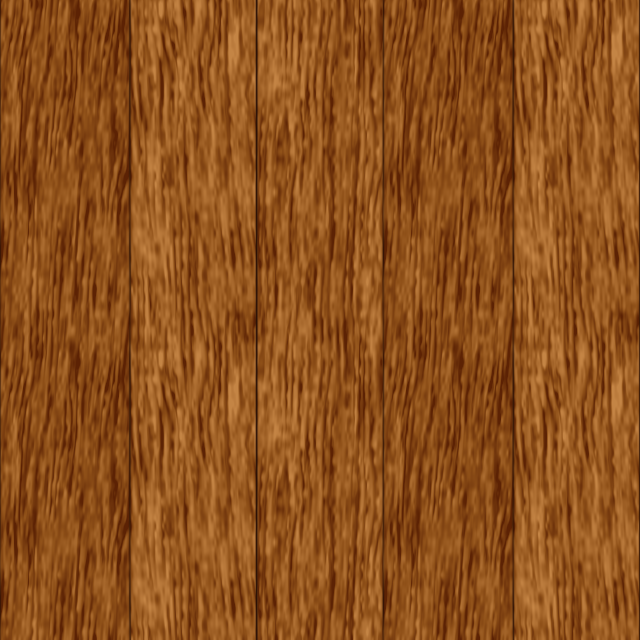
Give the GLSL for this texture, as a three.js fragment shader.

```glsl
// Oiled oak floor: upright planks in a three-plank tile that repeats across and up.
// Dark growth lines bend with stretched value noise on a sheared lattice that wraps
// vertically, so each plank leans its own way; knots, streaks and seams lie on top.
#define TILE vec2(0.599, 0.547)
#define SEAM_A 0.203
#define SEAM_B 0.401
#define SEAM_WIDTH 0.0016
#define LINE_DEPTH 0.46
#define PORE_DEPTH 0.30
#define FIBRE_DEPTH 0.34
#define FLECK_DEPTH 0.36
#define DARK_WOOD vec3(0.36, 0.135, 0.015)
#define MID_WOOD vec3(0.56, 0.315, 0.095)
#define PALE_WOOD vec3(0.77, 0.52, 0.27)
#define SEAM_COLOR vec3(0.14, 0.05, 0.02)

varying vec2 vUv;

float hash(vec2 c) {
  vec3 a = fract(c.xyx * 0.1031);
  a += dot(a, a.yzx + 33.33);
  return fract((a.x + a.y) * a.z);
}

// Lattice value; one vertical period up also steps "shift" cells sideways
float cell(vec2 c, float rows, float shift, float seed) {
  float turn = floor((c.y + 0.5) / rows);
  return hash(vec2(c.x + shift * turn + seed, c.y - rows * turn));
}

// Sheared lattice position; p.x in canvas units, p.y in vertical repeats
vec2 sheared(vec2 p, vec2 freq, float shift) {
  return vec2(p.x * freq.x - shift * p.y, p.y * freq.y);
}

// Stretched noise; lean is the sideways drift per vertical repeat
float grain(vec2 p, vec2 freq, float lean, float seed) {
  float shift = floor(freq.x * lean + 0.5);
  vec2 g = sheared(p, freq, shift);
  vec2 c = floor(g);
  vec2 f = fract(g);
  f = f * f * (3.0 - 2.0 * f);
  seed += freq.x;
  float low = mix(cell(c, freq.y, shift, seed),
                  cell(c + vec2(1.0, 0.0), freq.y, shift, seed), f.x);
  float high = mix(cell(c + vec2(0.0, 1.0), freq.y, shift, seed),
                   cell(c + vec2(1.0, 1.0), freq.y, shift, seed), f.x);
  return mix(low, high, f.y);
}

// Soft elliptical patch that wraps vertically
float patchAt(vec2 q, vec2 center, vec2 size) {
  vec2 d = q - center;
  d.y = (fract(d.y / TILE.y + 0.5) - 0.5) * TILE.y;
  d /= size;
  return exp(-dot(d, d));
}

float seamLine(float d) {
  return exp(-d * d / (SEAM_WIDTH * SEAM_WIDTH));
}

void main() {
  vec2 q = vec2(mod(vUv.x, TILE.x), vUv.y);
  float plank = step(SEAM_A, q.x) + step(SEAM_B, q.x);
  float seed = 137.0 * plank + 11.0;

  // Lean, base tone and line spacing of each plank
  float lean = plank < 0.5 ? 0.034 : (plank < 1.5 ? -0.022 : 0.018);
  float tone = plank < 0.5 ? 0.58 : (plank < 1.5 ? 0.75 : 0.70);
  float lineFreq = plank < 0.5 ? 92.0 : 80.0;

  // Gentle bends in the grain
  vec2 p = vec2(q.x, vUv.y / TILE.y);
  p.x += 0.007 * (grain(p, vec2(14.0, 3.0), lean, seed) - 0.5);

  // Broad bands, fibres and fine flecks
  float broad = grain(p, vec2(24.0, 3.0), lean, seed + 3.0);
  float fibre = grain(p, vec2(180.0, 10.0), lean, seed + 7.0);
  float fleck = grain(p, vec2(250.0, 43.0), lean, seed + 19.0);
  tone += 0.14 * (broad - 0.5) + FIBRE_DEPTH * (fibre - 0.5) + FLECK_DEPTH * (fleck - 0.5);

  // Growth lines: narrow, uneven in spacing, fading in and out along their length
  float phase = sheared(p, vec2(lineFreq, 1.0), floor(lineFreq * lean + 0.5)).x;
  phase += 1.5 * grain(p, vec2(34.0, 5.0), lean, seed + 53.0) + 0.3 * fleck;
  float crest = 0.5 + 0.5 * cos(6.28318 * phase);
  float presence = grain(p, vec2(75.0, 7.0), lean, seed + 61.0);
  tone -= LINE_DEPTH * crest * crest * smoothstep(0.1, 0.8, presence);

  // Short pores with ragged ends
  float streak = grain(p, vec2(150.0, 9.0), lean, seed + 29.0);
  float ragged = grain(p, vec2(210.0, 25.0), lean, seed + 41.0);
  tone -= PORE_DEPTH * smoothstep(0.50, 0.80, 0.6 * streak + 0.4 * ragged);

  // Knots, heartwood streak and pale patches
  float knots = patchAt(q, vec2(0.011, 0.714), vec2(0.010, 0.032))
              + patchAt(q, vec2(0.222, 0.822), vec2(0.008, 0.026));
  tone -= 0.60 * knots * smoothstep(0.25, 0.75, 0.5 * (ragged + fleck));
  tone -= 0.20 * patchAt(q, vec2(0.527, 0.388), vec2(0.010, 0.170));
  tone += 0.12 * patchAt(q, vec2(0.573, 0.600), vec2(0.014, 0.140));
  tone += 0.10 * patchAt(q, vec2(0.235, 0.610), vec2(0.022, 0.080));

  // Shade beside the joints
  float edgeTile = min(q.x, TILE.x - q.x);
  float edgeA = abs(q.x - SEAM_A);
  float edgeB = abs(q.x - SEAM_B);
  tone = clamp(tone - 0.14 * exp(-min(edgeTile, min(edgeA, edgeB)) / 0.005), 0.0, 1.0);

  // Wood ramp
  vec3 color = mix(DARK_WOOD, MID_WOOD, min(tone * 2.0, 1.0));
  color = mix(color, PALE_WOOD, max(tone * 2.0 - 1.0, 0.0));

  // Joints: one tight dark line, two softer ones that fade in places
  float wear = 0.4 + 0.4 * grain(vec2(plank, p.y), vec2(1.0, 9.0), 0.0, 71.0);
  float seam = max(0.92 * seamLine(edgeB), wear * max(seamLine(edgeA), 0.9 * seamLine(edgeTile)));
  gl_FragColor = vec4(mix(color, SEAM_COLOR, seam), 1.0);
}
```
